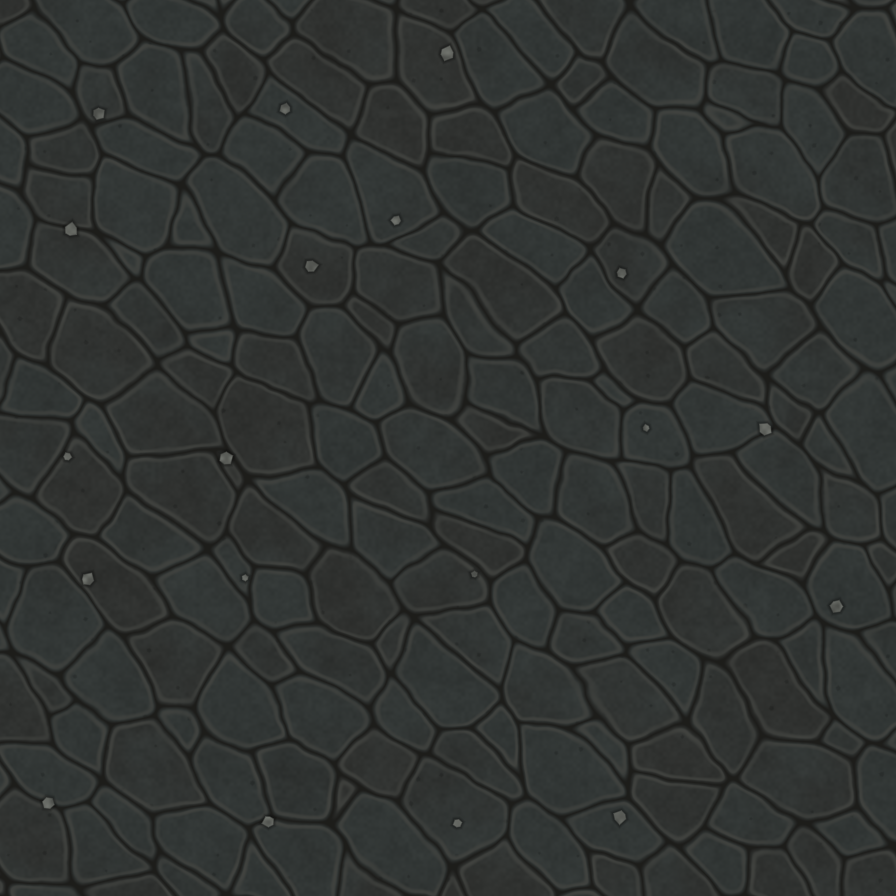
A Shadertoy shader for this texture:

```glsl
// Dark slate paving: slanted rounded stones, worn pale rims, fine deep joints and a few pebbles.

const vec3 JOINT = vec3(0.112, 0.112, 0.103);
const vec3 SLATE = vec3(0.194, 0.213, 0.208);
const vec3 UMBER = vec3(0.186, 0.192, 0.184);
const vec3 RIM = vec3(0.258, 0.264, 0.250);
const vec3 PEBBLE = vec3(0.39, 0.40, 0.38);
const vec2 STONE_DENSITY = vec2(11.2, 16.6); // stones along and across the slant
const float SLANT = -0.72;
const float WEIGHT_RANGE = 0.48;
const float CORNER_SHARPNESS = 400.0;

vec3 hash3(vec2 p) {
    vec3 h = fract((p.xyx + 17.3) * vec3(0.1031, 0.1030, 0.0973));
    h += dot(h, h.yxz + 33.33);
    return fract((h.xxy + h.yzz) * h.zyx);
}

float noise(vec2 p) {
    vec2 i = floor(p), f = fract(p);
    f = f * f * (3.0 - 2.0 * f);
    float low = mix(hash3(i).x, hash3(i + vec2(1, 0)).x, f.x);
    float high = mix(hash3(i + vec2(0, 1)).x, hash3(i + vec2(1, 1)).x, f.x);
    return mix(low, high, f.y);
}

float fbm(vec2 p) {
    float sum = 0.0, amp = 0.5;
    for (int i = 0; i < 4; i++) {
        sum += amp * noise(p);
        p = mat2(1.6, 1.2, -1.2, 1.6) * p + 5.7;
        amp *= 0.5;
    }
    return sum / 0.9375;
}

vec2 warp(vec2 p, float frequency, float amount) {
    vec2 n = vec2(noise(p * frequency), noise(p * frequency + 41.0));
    return p + amount * (n - 0.5);
}

// Stone site in xy, squared radius of influence in z.
vec3 stoneSite(vec2 cell) {
    vec3 h = hash3(cell);
    return vec3(cell + 0.5 + 0.8 * (h.xy - 0.5), WEIGHT_RANGE * h.z);
}

float power(vec2 q, vec3 site) {
    vec2 d = q - site.xy;
    return dot(d, d) - site.z;
}

// Weighted Voronoi: x = rounded distance to the joint in canvas units, yz = stone cell.
vec3 stones(vec2 q, vec2 density) {
    vec2 base = floor(q), id = base;
    float nearest = 1e5;
    for (int y = -2; y <= 2; y++)
    for (int x = -2; x <= 2; x++) {
        vec2 cell = base + vec2(x, y);
        float p = power(q, stoneSite(cell));
        if (p < nearest) { nearest = p; id = cell; }
    }
    vec2 own = stoneSite(id).xy;
    float sum = 0.0;
    for (int y = -2; y <= 2; y++)
    for (int x = -2; x <= 2; x++) {
        vec2 cell = base + vec2(x, y);
        if (cell == id) continue;
        vec3 site = stoneSite(cell);
        float edge = 0.5 * (power(q, site) - nearest) / length((site.xy - own) * density);
        sum += exp(-CORNER_SHARPNESS * edge);
    }
    return vec3(-log(max(sum, 1e-20)) / CORNER_SHARPNESS, id);
}

// Signed distance to sparse angular chips, one at most per grid cell.
float chips(vec2 uv, float grid, float seed, float chance, vec2 radii) {
    vec2 cell = floor(uv * grid);
    vec3 h = hash3(cell + seed);
    vec3 k = hash3(cell + seed + 53.0);
    if (k.x > chance) return 1.0;
    vec2 d = (fract(uv * grid) - 0.2 - 0.6 * h.xy) / grid;
    float reach = 0.0;
    for (int i = 0; i < 6; i++) {
        float a = 1.047 * (float(i) + 0.6 * hash3(cell + float(i) * 7.0).y) + 6.283 * k.y;
        reach = max(reach, dot(d, vec2(cos(a), sin(a))));
    }
    return reach - mix(radii.x, radii.y, h.z);
}

void mainImage(out vec4 fragColor, in vec2 fragCoord) {
    vec2 uv = fragCoord / iResolution.y;
    float pixel = 1.0 / iResolution.y;

    // Stone layout, stretched along the slant with wavering outlines
    vec2 bent = warp(warp(uv, 13.0, 0.018), 55.0, 0.004);
    vec2 axis = vec2(cos(SLANT), sin(SLANT));
    vec2 q = vec2(dot(bent, axis), dot(bent, vec2(-axis.y, axis.x))) * STONE_DENSITY;
    vec3 stone = stones(q, STONE_DENSITY);
    float edge = stone.x;

    // Stone faces: a tone for each, cloudy stains and fine grain
    float stain = fbm(uv * 19.0);
    float tone = hash3(stone.yz + 29.0).x + 0.8 * (stain - 0.5);
    vec3 color = mix(UMBER, SLATE, smoothstep(-0.1, 0.75, tone));
    color *= 1.0 + 0.13 * (stain - 0.5) + 0.14 * (fbm(uv * 95.0) - 0.5);
    color += 0.018 * (noise(uv * 240.0) - 0.5);

    // Shallow pits
    float pit = chips(uv, 27.0, 83.0, 0.3, vec2(0.0008, 0.0022));
    color *= 1.0 - 0.16 * (1.0 - smoothstep(-0.001, 0.0015, pit));

    // Worn rims and shaded joints
    float wear = noise(uv * 38.0);
    float rim = smoothstep(0.002, 0.0048, edge) * (1.0 - smoothstep(0.0052, 0.0092, edge));
    color = mix(color, RIM, rim * mix(0.4, 0.95, wear));
    float width = mix(0.0034, 0.0050, noise(uv * 21.0 + 9.0));
    color = mix(JOINT, color, smoothstep(-0.0006, width, edge));

    // Pale pebbles with a dark seat
    float pebble = chips(uv, 5.0, 11.0, 0.72, vec2(0.0030, 0.0068));
    color *= 1.0 - 0.35 * (1.0 - smoothstep(0.0, 0.0045, pebble));
    vec3 pebbleColor = PEBBLE * mix(0.75, 1.15, noise(uv * 170.0));
    color = mix(color, pebbleColor, 1.0 - smoothstep(-pixel, pixel, pebble));

    fragColor = vec4(color, 1.0);
}
```
